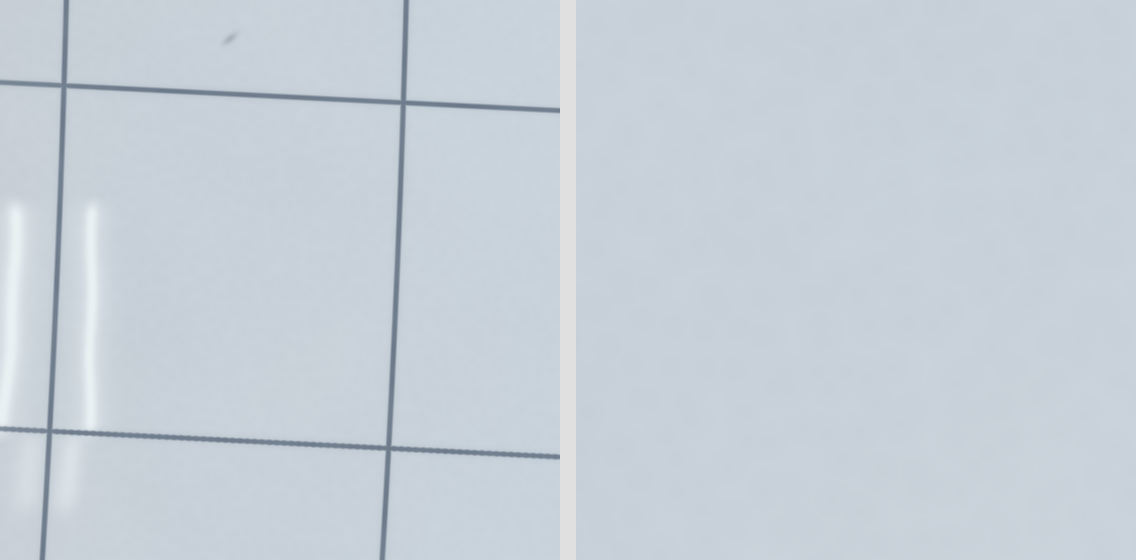
Left, the full canvas; right, a detail of the centre.
Give the GLSL for this pattern, as a WebGL 2 fragment shader.

```glsl
#version 300 es
precision highp float;

uniform vec2 u_resolution;
out vec4 fragColor;

const vec3 GLAZE = vec3(0.785, 0.820, 0.853);
const vec3 GROUT = vec3(0.405, 0.460, 0.525);
const vec3 GLARE = vec3(0.910, 0.940, 0.950);
const vec2 TILE_SIZE = vec2(0.607, 0.6185);
const vec2 TILE_ORIGIN = vec2(0.0755, 0.2344);

vec2 hash2(vec2 p) {
    vec2 q = vec2(dot(p, vec2(127.1, 311.7)), dot(p, vec2(269.5, 183.3)));
    return fract(sin(q) * 43758.5);
}

// Distance to the nearest scattered cell point
float cellNoise(vec2 p) {
    vec2 cell = floor(p);
    float nearest = 2.0;
    for (int j = -1; j <= 1; j++) {
        for (int i = -1; i <= 1; i++) {
            vec2 neighbour = cell + vec2(i, j);
            nearest = min(nearest, distance(p, neighbour + hash2(neighbour)));
        }
    }
    return nearest;
}

float layeredSines(vec2 p) {
    float sum = 0.0;
    float amplitude = 0.5;
    for (int i = 0; i < 4; i++) {
        sum += amplitude * sin(p.x + 1.3 * sin(p.y)) * cos(p.y - 0.7 * sin(p.x));
        p = mat2(1.5, 1.1, -1.1, 1.5) * p + 2.1;
        amplitude *= 0.55;
    }
    return sum;
}

// Leaning, slightly bowed tile coordinates
vec2 tileSpace(vec2 uv, vec2 origin, vec2 size) {
    float lean = 0.043 * uv.y + 0.018 * uv.y * (1.0 - uv.y);
    return (uv - origin + vec2(-lean, 0.0505 * uv.x)) / size;
}

vec2 jointDistance(vec2 tile, vec2 size) {
    return abs(fract(tile + 0.5) - 0.5) * size;
}

float softLine(float dist, float halfWidth, float blur) {
    return 1.0 - smoothstep(halfWidth - blur, halfWidth + blur, dist);
}

float band(float v, float low, float high, float blur) {
    return smoothstep(low - blur, low + blur, v)
         * (1.0 - smoothstep(high - blur, high + blur, v));
}

float bell(float d, float width) {
    return exp(-d * d / (width * width));
}

// Bright core inside a wider haze
float streak(float d, float coreWidth, float hazeWidth) {
    return 0.65 * bell(d, coreWidth) + 0.40 * bell(d, hazeWidth);
}

float lampReflection(vec2 uv, float rowJoint) {
    float bend = 0.002 * sin(uv.y * 30.0);
    float drop = max(0.64 - uv.y, 0.0);
    float left = streak(uv.x - 0.028 + 0.15 * drop * drop + bend, 0.014, 0.042);
    float right = streak(uv.x - 0.165 + 0.013 * drop - bend, 0.011, 0.032);
    float upper = (left + right) * band(uv.y, rowJoint, 0.635, 0.022);
    // Fainter, displaced echo on the tile below the joint
    float echo = 0.55 * bell(uv.x - 0.105 - 0.12 * uv.y, 0.022)
               + 0.40 * bell(uv.x - 0.035 - 0.10 * uv.y, 0.026);
    return upper + echo * band(uv.y, 0.09, rowJoint, 0.035);
}

void main() {
    vec2 uv = gl_FragCoord.xy / u_resolution;
    float pixel = 1.0 / min(u_resolution.x, u_resolution.y);
    vec2 tile = tileSpace(uv, TILE_ORIGIN, TILE_SIZE);

    // Glaze with broad tint and faint mottling
    vec3 color = GLAZE + vec3(-0.006, 0.004, 0.008) * (uv.x - 0.5);
    color += 0.012 * (uv.x - 0.5) * (uv.y + 0.4);
    color += 0.006 * layeredSines(uv * 9.0);
    color += 0.010 * (cellNoise(uv * 48.0) - 0.5);
    color += vec3(0.003, -0.001, -0.003) * layeredSines(uv * 5.0 + 7.0);

    // Lamp glare
    color = mix(color, GLARE, clamp(lampReflection(uv, 0.225), 0.0, 1.0));

    // Small smudge
    vec2 smudge = mat2(0.77, -0.64, 0.64, 0.77) * (uv - vec2(0.411, 0.931));
    color -= 0.13 * bell(length(smudge * vec2(0.55, 1.3)), 0.008);

    // Grout with uneven depth and a soft shadow
    vec2 joint = jointDistance(tile, TILE_SIZE);
    float ripple = 0.0004 * sin(uv.x * 480.0) * (1.0 - smoothstep(0.3, 0.6, uv.y));
    float blur = max(0.0026, pixel);
    float column = softLine(joint.x, 0.0046, blur);
    float row = softLine(joint.y + ripple, 0.0043, blur);
    row *= 0.88 + 0.12 * smoothstep(0.0, 0.2, uv.x);
    float wear = 0.91 + 0.08 * layeredSines(uv * 24.0);
    float shadow = bell(min(joint.x, joint.y), 0.009);
    color = mix(color, GROUT, 0.10 * shadow);
    color = mix(color, GROUT, max(column, row) * wear);

    fragColor = vec4(clamp(color, 0.0, 1.0), 1.0);
}
```
